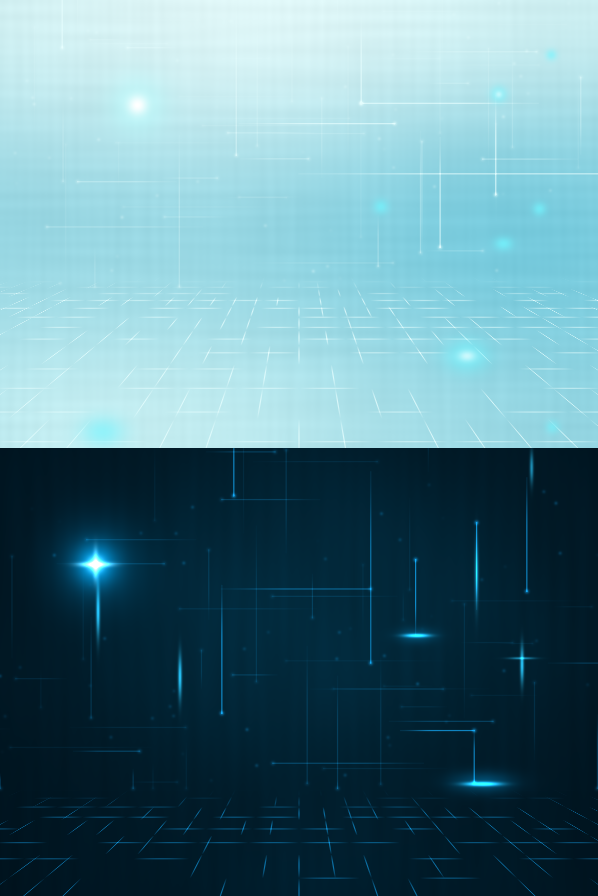
Give the GLSL for this background, as a WebGL 2 fragment shader.

```glsl
#version 300 es
precision highp float;
// Two stacked technology backdrops, pale cyan above and deep navy below, with circuit lines and glows.
uniform vec2 u_resolution;
out vec4 fragColor;

float hash(vec2 p) {
  vec3 q = fract(vec3(p.xyx) * vec3(.1031, .1030, .0973));
  q += dot(q, q.yzx + 33.33);
  return fract((q.x + q.y) * q.z);
}

float gradientDot(vec2 cell, vec2 offset) {
  float angle = 6.2832 * hash(cell);
  return dot(vec2(cos(angle), sin(angle)), offset);
}

float noise(vec2 p) {
  vec2 i = floor(p), f = p - i, e = vec2(1, 0);
  vec2 s = f * f * (3. - 2. * f);
  return mix(mix(gradientDot(i, f), gradientDot(i + e, f - e), s.x),
             mix(gradientDot(i + e.yx, f - e.yx), gradientDot(i + 1., f - 1.), s.x), s.y);
}

float glow(vec2 p, vec2 center, vec2 radius) {
  vec2 d = (p - center) / radius;
  return exp(-dot(d, d));
}

float stroke(float d, float px) {
  return clamp((.001 - abs(d)) / px + .5, 0., 1.);
}

// A thin line that brightens from a to b and ends in a small node
float trace(vec2 p, vec2 a, vec2 b, float px) {
  vec2 ab = b - a;
  float t = clamp(dot(p - a, ab) / dot(ab, ab), 0., 1.);
  float taper = smoothstep(0., .45, t) * .75 + .15;
  return stroke(length(p - a - ab * t), px) * taper + .7 * glow(p, b, vec2(.0036));
}

// Scattered wall lines and free nodes
float circuits(vec2 p, float seed, float ground, float px) {
  float sum = 0.;
  for (int i = 0; i < 56; i++) {
    vec2 k = vec2(float(i) * 3.7 + 1., seed);
    vec2 a = vec2(hash(k), mix(ground, .77, hash(k + 11.)));
    float reach = (.05 + .22 * hash(k + 23.)) * (hash(k + 31.) < .5 ? -1. : 1.);
    vec2 b = a + (i % 2 == 0 ? vec2(reach, 0) : vec2(0, reach));
    b.y = max(b.y, ground);
    float strength = hash(k + 47.);
    sum += trace(p, a, b, px) * (.1 + .45 * strength * strength);
    vec2 node = vec2(hash(k + 59.), mix(ground, .75, hash(k + 67.)));
    sum += .4 * strength * glow(p, node, vec2(.003));
  }
  return sum;
}

// Broken perspective grid spreading from a vanishing height
float floorGrid(vec2 p, float vanish, float top, float seed, float px) {
  float z = 1. / max(vanish - p.y, .05);
  vec2 g = vec2((p.x - .5) * z / .17, z / .28);
  vec2 line = floor(g + .5), cell = floor(g * vec2(.6, .8));
  vec2 along = sin(3.1416 * fract(g * vec2(.6, .8)));
  vec2 d = (g - line) * vec2(.17 / z, .28 / (z * z));
  float rays = stroke(d.x, px) * along.y * step(.52, hash(vec2(line.x, cell.y) + seed));
  float rows = stroke(d.y, px) * along.x * step(.4, hash(vec2(cell.x, line.y) + seed + 40.));
  return (rays + rows * .7) * smoothstep(top, top - .05, p.y);
}

vec3 paleScene(vec2 p, float px) {
  vec3 col = mix(vec3(.57, .83, .88), vec3(.79, .93, .94), smoothstep(.36, .76, p.y));
  col = mix(col, vec3(.91, .98, .98), .75 * glow(p, vec2(.42, .8), vec2(.42, .3)));
  col = mix(col, vec3(.43, .78, .86), .8 * glow(p, vec2(.88, .33), vec2(.36, .2)));
  col = mix(col, vec3(.79, .94, .95), .9 * glow(p, vec2(.2, .03), vec2(.5, .2)));
  col += .02 * noise(p * vec2(3, 70)) + .016 * noise(p * vec2(90, 4)) + .012 * noise(p * 6.);
  // Main lines
  float lines = circuits(p, 5., .27, px) + floorGrid(p, .457, .29, 7., px);
  lines += trace(p, vec2(.4, .543), vec2(.66, .543), px);
  lines += trace(p, vec2(.5, .459), vec2(1.05, .459), px);
  lines += trace(p, vec2(.9, .577), vec2(.604, .577), px);
  lines += trace(p, vec2(.604, .72), vec2(.604, .577), px);
  lines += trace(p, vec2(.736, .52), vec2(.736, .336), px);
  lines += trace(p, vec2(.395, .76), vec2(.395, .49), px) * .7;
  lines += trace(p, vec2(.829, .59), vec2(.829, .424), px);
  lines += trace(p, vec2(.104, .8), vec2(.104, .67), px);
  col = mix(col, vec3(.91, 1, 1), min(lines * .75, .9));
  // Lights
  float cyan = .75 * glow(p, vec2(.781, .154), vec2(.035, .026));
  cyan += .6 * glow(p, vec2(.172, .027), vec2(.035, .025));
  cyan += .7 * glow(p, vec2(.834, .592), vec2(.013)) + .7 * glow(p, vec2(.637, .404), vec2(.012));
  cyan += .7 * glow(p, vec2(.902, .4), vec2(.011)) + .75 * glow(p, vec2(.842, .342), vec2(.015, .011));
  cyan += .6 * glow(p, vec2(.924, .035), vec2(.011)) + .6 * glow(p, vec2(.922, .658), vec2(.009));
  col = mix(col, vec3(.45, .96, 1), min(cyan, 1.));
  col = mix(col, vec3(.72, 1, 1), .65 * glow(p, vec2(.23, .574), vec2(.045)));
  float cores = glow(p, vec2(.23, .574), vec2(.016)) + .6 * glow(p, vec2(.781, .154), vec2(.014, .009));
  return mix(col, vec3(1), min(cores + .5 * glow(p, vec2(.834, .592), vec2(.006)), 1.));
}

vec3 darkScene(vec2 p, float px) {
  vec3 col = mix(vec3(0, .062, .1), vec3(.008, .17, .245), glow(p, vec2(.52, .47), vec2(.46, .34)));
  col += vec3(0, .035, .05) * glow(p, vec2(.55, 0), vec2(.4, .13));
  col *= 1. + .1 * noise(p * vec2(60, 4)) + .1 * noise(p * 5.);
  // Main lines
  float lines = circuits(p, 19., .18, px) * .8 + floorGrid(p, .387, .18, 3., px) * .75;
  lines += trace(p, vec2(.391, .78), vec2(.391, .67), px);
  lines += trace(p, vec2(.371, .52), vec2(.371, .306), px);
  lines += trace(p, vec2(.62, .71), vec2(.62, .39), px) * .8;
  lines += trace(p, vec2(.37, .514), vec2(.62, .514), px) * .6;
  lines += trace(p, vec2(.881, .7), vec2(.881, .51), px);
  lines += trace(p, vec2(.695, .436), vec2(.695, .563), px);
  lines += trace(p, vec2(.67, .277), vec2(.793, .277), px);
  lines += trace(p, vec2(.793, .277), vec2(.793, .19), px);
  lines += trace(p, vec2(.797, .48), vec2(.797, .625), px);
  col += vec3(.06, .44, .64) * min(lines, 1.2);
  // Streaks and flares
  float streaks = glow(p, vec2(.164, .475), vec2(.003, .04)) + glow(p, vec2(.301, .367), vec2(.003, .035));
  streaks += glow(p, vec2(.873, .387), vec2(.003, .03)) + .7 * glow(p, vec2(.873, .398), vec2(.02, .002));
  streaks += .7 * glow(p, vec2(.797, .54), vec2(.003, .05)) + .7 * glow(p, vec2(.889, .717), vec2(.003, .025));
  streaks += 1.3 * glow(p, vec2(.697, .436), vec2(.02, .003)) + 1.5 * glow(p, vec2(.807, .1875), vec2(.028, .0035));
  col += vec3(.15, .65, .8) * streaks;
  float halo = glow(p, vec2(.16, .555), vec2(.032)) + .4 * glow(p, vec2(.16, .555), vec2(.07));
  halo += .5 * glow(p, vec2(.807, .19), vec2(.05, .017)) + .4 * glow(p, vec2(.697, .436), vec2(.03, .012));
  col += vec3(0, .4, .58) * halo;
  float star = glow(p, vec2(.16, .555), vec2(.011)) + glow(p, vec2(.16, .555), vec2(.025, .004));
  return col + vec3(.8, .9, .9) * (star + .6 * glow(p, vec2(.16, .555), vec2(.004, .024)));
}

void main() {
  vec2 p = gl_FragCoord.xy / u_resolution * vec2(1, 1.5);
  float px = 1.5 / u_resolution.y;
  float upper = clamp((p.y - .75) / px + .5, 0., 1.);
  vec3 col = mix(darkScene(p, px), paleScene(p - vec2(0, .75), px), upper);
  fragColor = vec4(clamp(col, 0., 1.), 1);
}
```
